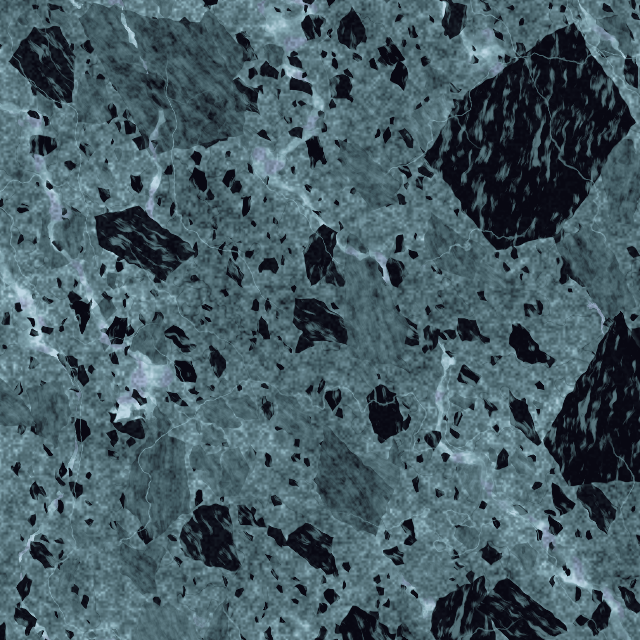
Give the GLSL for this texture, as a Shadertoy shader.

```glsl
const vec3 PALETTE[7] = vec3[7](
    vec3(0.03, 0.03, 0.07), vec3(0.16, 0.22, 0.25), vec3(0.25, 0.35, 0.38),
    vec3(0.33, 0.44, 0.47), vec3(0.41, 0.53, 0.57), vec3(0.53, 0.67, 0.71),
    vec3(0.74, 0.84, 0.89));
const vec3 LAVENDER = vec3(0.47, 0.51, 0.63);

// Clast layers, from specks to boulders
const float CELLS[4] = float[4](47.0, 20.0, 8.5, 3.5);
const float CHANCE[4] = float[4](0.30, 0.36, 0.56, 0.78);
const float BLACK_SHARE[4] = float[4](0.85, 0.6, 0.42, 0.5);

const float GROUND_LEVEL = 3.1;
const float GRAIN_CONTRAST = 2.3;
const float EDGE_SOFTNESS = 0.0011;
const float VEIN_SPACING = 0.25;
const float VEIN_WIDTH = 0.015;
const float HAIR_WIDTH = 0.0026;
const float TAU = 6.2831853;

float hash(vec2 p) {
    vec3 q = fract(p.xyx * 0.1031);
    q += dot(q, q.yzx + 33.33);
    return fract((q.x + q.y) * q.z);
}

float noise(vec2 p) {
    vec2 i = floor(p), f = fract(p);
    f = f * f * (3.0 - 2.0 * f);
    return mix(mix(hash(i), hash(i + vec2(1, 0)), f.x),
               mix(hash(i + vec2(0, 1)), hash(i + vec2(1, 1)), f.x), f.y);
}

float fbm(vec2 p) {
    float sum = 0.0, amp = 0.533;
    for (int i = 0; i < 4; i++) {
        sum += amp * noise(p);
        p = mat2(1.6, 1.2, -1.2, 1.6) * p + 13.7;
        amp *= 0.5;
    }
    return sum;
}

vec2 direction(float a) { return vec2(cos(a), sin(a)); }

// Nearest angular fragment: signed distance, random id, local position
vec4 clast(vec2 p, float cells, float chance, float seed) {
    vec4 best = vec4(1.0, 0.0, p);
    for (int j = -1; j <= 1; j++)
    for (int i = -1; i <= 1; i++) {
        vec2 cell = floor(p * cells) + vec2(i, j);
        vec2 key = cell + seed * 31.0 + 100.0;
        if (hash(key) > chance) continue;
        vec2 jitter = vec2(hash(key + 11.3), hash(key + 27.9));
        float size = mix(0.24, 0.56, hash(key + 5.1)) / cells;
        vec2 axis = direction(TAU * (0.2 + 0.22 * hash(key + 41.7)));
        vec2 q = p - (cell + 0.2 + 0.6 * jitter) / cells;
        q = vec2(dot(q, axis), dot(q, vec2(-axis.y, axis.x)));
        vec2 shape = q * vec2(0.9, mix(1.0, 1.9, hash(key + 63.2)));
        float d = -1.0;
        for (int k = 0; k < 6; k++) {
            float r = hash(key + float(k) * 7.7 + 80.0);
            float a = (float(k) + 0.9 * hash(key + float(k) * 3.3 + 150.0)) * TAU / 6.0;
            d = max(d, dot(shape, direction(a)) - size * mix(0.5, 1.0, r));
        }
        if (d < best.x) best = vec4(d, hash(key + 210.4), q);
    }
    return best;
}

// Broken parallel veins: distance to the nearest one, and its presence
vec2 veins(vec2 p, float warp, vec2 across, float spacing, float seed) {
    float u = (dot(p, across) + warp) / spacing + seed;
    float id = floor(u);
    float offset = 0.5 + 0.4 * (hash(vec2(id, seed + 9.0)) - 0.5);
    float along = dot(p, vec2(across.y, -across.x));
    float presence = noise(vec2(along * 5.0 + 40.0, id * 7.3 + seed * 19.0 + 60.0));
    return vec2(abs(fract(u) - offset) * spacing, smoothstep(0.25, 0.75, presence));
}

void mainImage(out vec4 fragColor, in vec2 fragCoord) {
    float scale = min(iResolution.x, iResolution.y);
    vec2 p = fragCoord / scale + 3.0;
    float soft = max(EDGE_SOFTNESS, 0.6 / scale);

    // Crushed ground mass
    float fine = noise(p * 270.0) - 0.5, coarse = noise(p * 125.0 + 7.0) - 0.5;
    float patches = fbm(p * 38.0) - 0.5;
    float grain = GRAIN_CONTRAST * (0.9 * fine + 0.8 * coarse + 0.8 * patches);
    float level = GROUND_LEVEL + grain + 2.6 * (fbm(p * 6.0 + 4.0) - 0.5);
    float seam = abs(fbm(p * 17.0 + 21.0) - 0.5);
    level -= 0.9 * smoothstep(0.02, 0.0, seam) * smoothstep(0.4, 0.7, noise(p * 9.0));

    // Pale veins with lavender shadows
    float warp = 0.5 * (fbm(p * 2.7) - 0.5) + 0.11 * (fbm(p * 11.0 + 5.0) - 0.5)
               + 0.025 * (fbm(p * 48.0) - 0.5);
    vec2 vein = veins(p, warp, vec2(0.82, 0.57), VEIN_SPACING, 0.3);
    float ragged = vein.x + 0.014 * (noise(p * 62.0 + 3.0) - 0.5) + 0.006 * fine;
    float width = VEIN_WIDTH * vein.y;
    float veinMask = smoothstep(width + soft, width * 0.45, ragged) * smoothstep(0.05, 0.3, vein.y);
    level += 0.8 * vein.y * exp(-vein.x / 0.03);
    float veinLevel = 5.2 + 4.5 * (fbm(p * 34.0 + 17.0) - 0.5) + 0.8 * fine;
    level = mix(level, veinLevel, 0.92 * veinMask);
    float tint = veinMask * smoothstep(0.48, 0.7, noise(p * 42.0 + 33.0));

    // Dark and grey fragments
    vec2 rough = p + 0.018 * (vec2(fbm(p * 13.0), fbm(p * 13.0 + 50.0)) - 0.5)
               + 0.005 * (vec2(noise(p * 95.0), noise(p * 95.0 + 70.0)) - 0.5);
    float cover = 0.0;
    for (int k = 0; k < 4; k++) {
        vec4 c = clast(rough, CELLS[k], CHANCE[k], float(k) + 1.0);
        float inside = smoothstep(soft, -soft, c.x);
        float fibre = fbm(c.zw * vec2(38.0, 150.0) + c.y * 60.0 + 30.0);
        float kind = c.y / BLACK_SHARE[k];
        float black = -0.15 + 3.2 * smoothstep(0.52, 0.85, fibre + 0.25 * coarse)
                    + 0.5 * kind * (fine + 0.6);
        float grey = mix(1.5, 3.3, fract(c.y * 17.0)) + 3.6 * (fibre - 0.5) + 0.45 * grain;
        bool isBlack = kind < 1.0;
        float opacity = inside * (isBlack ? 0.97 : 0.8 * (1.0 - 0.8 * veinMask));
        float rim = smoothstep(0.005, 0.0, abs(c.x - 0.002)) * (1.0 - inside);
        level += (isBlack ? 0.5 : 0.2) * rim * float(k) / 3.0;
        level = mix(level, isBlack ? black : grey, opacity);
        tint *= 1.0 - opacity;
        cover = max(cover * (1.0 - inside), isBlack ? inside : 0.0);
    }

    // Hairline fractures crossing everything
    vec2 steep = veins(p, warp * 0.7, vec2(0.88, 0.47), 0.13, 2.6);
    vec2 flat_ = veins(p, warp * 0.9, vec2(-0.35, 0.94), 0.19, 5.4);
    float hair = max(smoothstep(HAIR_WIDTH, 0.0, steep.x) * smoothstep(0.4, 0.9, steep.y),
                     smoothstep(HAIR_WIDTH, 0.0, flat_.x) * smoothstep(0.5, 0.9, flat_.y));
    level = mix(level, 4.9 + 1.5 * fine, hair * mix(0.75, 0.5, cover));

    // Tone to colour
    vec3 color = PALETTE[0];
    for (int i = 0; i < 6; i++)
        color = mix(color, PALETTE[i + 1], clamp(level - float(i), 0.0, 1.0));
    color = mix(color, LAVENDER * (1.0 + 0.5 * fine), 0.65 * tint);
    fragColor = vec4(color, 1.0);
}
```
